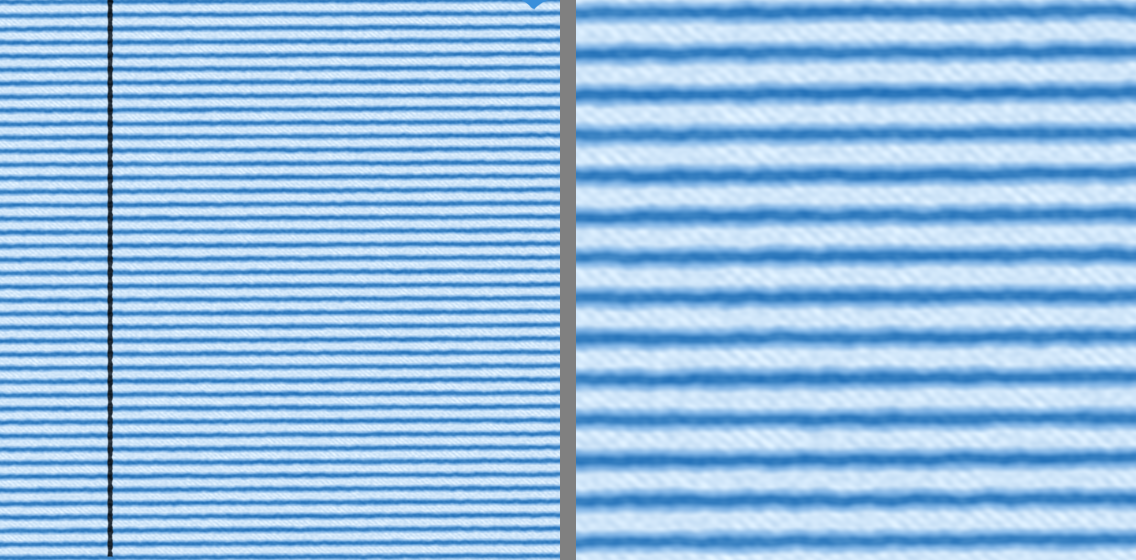
Left, the full canvas; right, a detail of the centre.
This texture is drawn by a WebGL 2 fragment shader. Its source:

```glsl
#version 300 es
precision highp float;
// Fine blue pinstripes on pale woven cloth, crossed by one dark vertical thread.

#define STRIPES 41.29        // stripes over the canvas height
#define FIRST_STRIPE 0.0015  // distance of the first stripe below the top
#define TILT 0.0045          // rise of the stripes from left to right
#define WOBBLE 0.07          // stripe waviness, in stripe periods
#define WEAVE 0.035          // strength of the twill grain
#define MOTTLE 0.075         // strength of the uneven dye
#define THREAD_X 0.1967
#define THREAD_HALF 0.0042

uniform vec2 u_resolution;
out vec4 fragColor;

const float TAU = 6.2831853;
const vec3 STRIPE_CORE = vec3(0.20, 0.49, 0.75);
const vec3 STRIPE_EDGE = vec3(0.48, 0.69, 0.89);
const vec3 PALE_CLOTH = vec3(0.82, 0.905, 0.98);
const vec3 THREAD_DARK = vec3(0.07, 0.11, 0.15);
const vec3 SPOT_BLUE = vec3(0.22, 0.56, 0.86);

// Random unit gradient for a lattice point
vec2 gradientAt(vec2 cell) {
    vec3 q = fract(cell.xyx * vec3(0.1031, 0.1030, 0.0973));
    q += dot(q, q.yzx + 33.33);
    float angle = TAU * fract((q.x + q.y) * q.z);
    return vec2(cos(angle), sin(angle));
}

// Gradient noise, about -0.7 to 0.7
float gradientNoise(vec2 p) {
    vec2 cell = floor(p), f = fract(p);
    vec2 w = f * f * f * (f * (f * 6.0 - 15.0) + 10.0);
    float a = dot(gradientAt(cell), f);
    float b = dot(gradientAt(cell + vec2(1, 0)), f - vec2(1, 0));
    float c = dot(gradientAt(cell + vec2(0, 1)), f - vec2(0, 1));
    float d = dot(gradientAt(cell + vec2(1, 1)), f - vec2(1, 1));
    return mix(mix(a, b, w.x), mix(c, d, w.x), w.y);
}

// Stripe colour from the distance to its centre, in periods (0 to 0.5)
vec3 stripeColor(float d, float blur) {
    vec3 inner = mix(STRIPE_CORE, STRIPE_EDGE, smoothstep(0.03, 0.19 + blur, d));
    return mix(inner, PALE_CLOTH, smoothstep(0.15 - blur, 0.37, d));
}

void main() {
    vec2 uv = gl_FragCoord.xy / u_resolution;
    float pixel = 1.0 / min(u_resolution.x, u_resolution.y);

    // Stripes, counted from the top, with slight waviness
    float row = (1.0 - uv.y - FIRST_STRIPE + TILT * (uv.x - 0.5)) * STRIPES;
    float stripeId = floor(row + 0.5);
    float wave = gradientNoise(vec2(uv.x * 70.0, row * 1.3));
    wave += 0.5 * gradientNoise(vec2(uv.x * 9.0, row * 0.4 + 50.0));
    float d = abs(fract(row + WOBBLE * wave + 0.5) - 0.5);
    vec3 color = stripeColor(d, min(0.05, pixel * STRIPES * 0.3));

    // Twill grain and uneven dye, with soft changes from stripe to stripe
    float twill = sin(TAU * (uv.x * 105.0 + uv.y * 125.0));
    float grain = gradientNoise(uv * vec2(150.0, 190.0));
    float cloud = gradientNoise(uv * vec2(24.0, 40.0) + 17.0);
    float fade = gradientNoise(vec2(uv.x * 5.0, stripeId * 0.73));
    float paleness = smoothstep(0.15, 0.4, d);
    float shade = WEAVE * twill * (0.3 + 0.7 * paleness) * (0.6 + cloud);
    shade += MOTTLE * (grain + 0.35 * cloud) + 0.05 * fade * (1.0 - paleness);
    color += shade * vec3(1.0, 0.75, 0.45);

    // Small blue spot cut off by the top right edge
    vec2 spot = (uv - vec2(0.954, 1.003)) / vec2(0.026, 0.018);
    float spotDist = (abs(spot.x) + abs(spot.y) - 1.0) * 0.018;
    spotDist += 0.003 * gradientNoise(uv * 90.0);
    color = mix(SPOT_BLUE, color, smoothstep(-0.001, 0.001 + pixel, spotDist));

    // Dark thread, beaded where it passes over the stripes
    float bead = cos(TAU * row);
    float ragged = gradientNoise(vec2(3.0, uv.y * 150.0));
    float side = abs(uv.x - THREAD_X - 0.0008 * ragged);
    float halfWidth = THREAD_HALF * (1.0 + 0.13 * bead + 0.2 * ragged);
    float softness = max(pixel, 0.0018);
    float thread = 1.0 - smoothstep(halfWidth - softness, halfWidth + softness, side);
    vec3 threadColor = THREAD_DARK + (0.05 - 0.05 * bead) + 0.12 * grain;
    color = mix(color, threadColor, thread * smoothstep(0.004, 0.008, uv.y));

    fragColor = vec4(clamp(color, 0.0, 1.0), 1.0);
}
```
